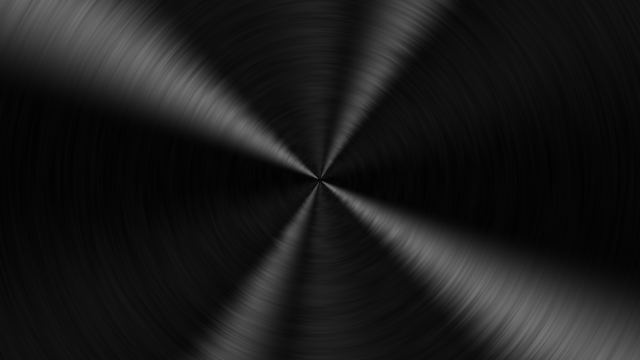
A Shadertoy shader for this texture:

```glsl
// Dark radially brushed metal: soft sheen beams fan out of the centre, each
// with its own angular falloff and repeated every half turn, while noise
// stretched along concentric rings adds the fine turning marks.

const float TAU = 6.2831853;

float hash(vec2 p) {
    vec3 q = fract(vec3(p.xyx) * 0.1031);
    q += dot(q, q.yzx + 33.33);
    return fract((q.x + q.y) * q.z);
}

// Value noise along one ring, seamless over a full turn.
float ringNoise(float ring, float turn, float cells) {
    float x = (turn + hash(vec2(ring, 7.0))) * cells;
    float cell = floor(x);
    float blend = smoothstep(0.0, 1.0, x - cell);
    float a = hash(vec2(mod(cell, cells), ring));
    float b = hash(vec2(mod(cell + 1.0, cells), ring));
    return mix(a, b, blend);
}

// Signed brush marks, faded where rings get finer than a pixel.
float brush(float radius, float turn, float rings, float cells, float pixel) {
    float x = radius * rings;
    float ring = floor(x);
    float blend = smoothstep(0.0, 1.0, x - ring);
    float n = mix(ringNoise(ring, turn, cells),
                  ringNoise(ring + 1.0, turn, cells), blend);
    float visible = 1.0 - smoothstep(0.6, 1.6, pixel * rings);
    return (2.0 * n - 1.0) * visible;
}

// Sheen lobe with separate widths before and after its centre, in degrees.
float beam(float angle, float centre, float before, float after) {
    float d = mod(angle - centre + 90.0, 180.0) - 90.0;
    float t = d < 0.0 ? -d / before : d / after;
    return pow(1.0 - smoothstep(0.0, 1.0, t), 1.2);
}

float sheen(float angle) {
    float light = 0.018;
    light += 0.045 * beam(angle, 32.0, 32.0, 45.0);   // faint side glow
    light += 0.255 * beam(angle, 62.0, 13.0, 20.0);   // narrow beam
    light += 0.095 * beam(angle, 91.0, 22.0, 34.0);   // dim vertical glow
    light += 0.040 * beam(angle, 125.0, 30.0, 30.0);  // dark wedge
    light += 0.370 * beam(angle, 146.0, 17.0, 20.0);  // wide beam
    return light;
}

void mainImage(out vec4 fragColor, in vec2 fragCoord) {
    float pixel = 1.0 / iResolution.y;
    vec2 p = (fragCoord - 0.5 * iResolution.xy) * pixel;
    float radius = length(p);
    float turn = fract(atan(p.y, p.x + 1e-6) / TAU + 1.0);

    // Turning marks: broad, medium and fine rings
    float marks = 0.25 * brush(radius, turn, 48.0, 18.0, pixel)
                + 0.45 * brush(radius, turn, 120.0, 28.0, pixel)
                + 0.50 * brush(radius, turn, 240.0, 36.0, pixel);

    // The grain slightly bends the reflections and scales their light
    float light = sheen(turn * 360.0 + 0.8 * marks);
    light *= 1.0 + 0.16 * marks;
    light += 0.011 * marks;

    // Small dark pit at the hub
    light *= mix(0.3, 1.0, smoothstep(0.0, 0.012, radius));

    fragColor = vec4(vec3(clamp(light, 0.0, 1.0)), 1.0);
}
```
